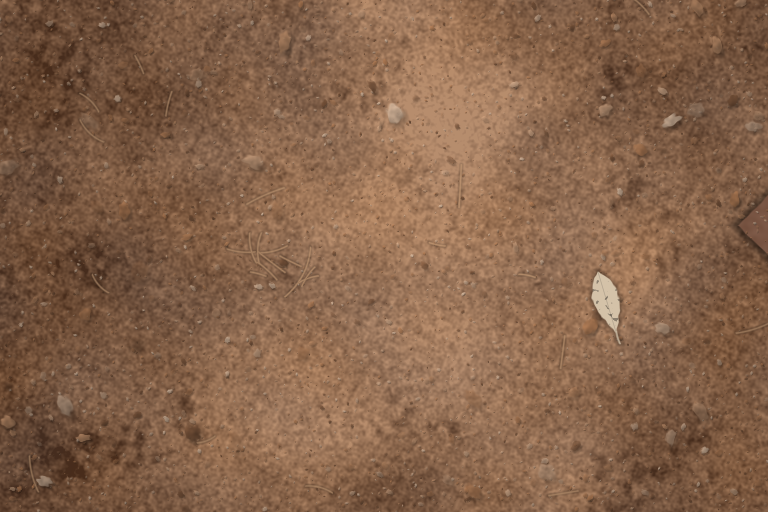
This texture is drawn by a WebGL 2 fragment shader. Its source:

```glsl
#version 300 es
precision highp float;
// Bare trodden earth: a pale worn track fading to darker sides, with damp crumbs.
// Gradient noise tints the soil; jittered cells scatter half-buried pebbles and
// straw, and distance functions add a dry leaf and the corner of a slab.
uniform vec2 u_resolution;
out vec4 fragColor;

#define SOIL_DARK vec3(0.34, 0.23, 0.16)
#define SOIL_LIGHT vec3(0.67, 0.51, 0.39)
#define STONE_WARM vec3(0.63, 0.44, 0.30)
#define STONE_PALE vec3(0.76, 0.66, 0.57)
#define STRAW_COLOR vec3(0.73, 0.57, 0.43)
#define LEAF_COLOR vec3(0.83, 0.76, 0.66)
#define TRACK_CENTER vec2(0.85, 0.54)
#define TRACK_SIZE vec2(0.48, 0.60)
#define MOTTLE 0.58
#define GRAIN 0.46
#define DAMPNESS 0.45
#define STRAW_WIDTH 0.0017

vec2 hash2(vec2 c) {
  vec3 q = fract(c.xyx * vec3(0.1031, 0.1030, 0.0973));
  q += dot(q, q.yzx + 33.33);
  return fract((q.xx + q.yz) * q.zy);
}

mat2 rotation(float a) { return mat2(cos(a), sin(a), -sin(a), cos(a)); }

float corner(vec2 cell, vec2 offset, vec2 f) {
  return dot(hash2(cell + offset) * 2.0 - 1.0, f - offset);
}

float gradientNoise(vec2 p) {
  vec2 c = floor(p), f = fract(p);
  vec2 w = f * f * f * (f * (f * 6.0 - 15.0) + 10.0);
  return mix(mix(corner(c, vec2(0, 0), f), corner(c, vec2(1, 0), f), w.x),
             mix(corner(c, vec2(0, 1), f), corner(c, vec2(1, 1), f), w.x), w.y);
}

float fbm(vec2 p) {
  float sum = 0.0, amp = 1.0;
  for (int i = 0; i < 5; i++) {
    sum += amp * gradientNoise(p);
    p = rotation(0.6) * p * 2.1 + 17.3;
    amp *= 0.55;
  }
  return sum;
}

// One layer of irregular pebbles, each with a soft shadow at the lower right
vec3 addPebbles(vec3 col, vec2 p, float cells, float density, float light) {
  vec2 g = p * cells, home = floor(g);
  for (int k = 0; k < 9; k++) {
    vec2 cell = home + vec2(k % 3, k / 3) - 1.0;
    vec2 place = hash2(cell + cells * 3.0), kind = hash2(cell + cells * 5.0 + 57.0);
    if (kind.x > density) continue;
    float pick = kind.x / density, radius = mix(0.10, 0.28, kind.y * kind.y);
    mat2 turn = rotation(place.x * 50.0);
    vec2 stretch = vec2(1.0, 1.1 + 0.7 * place.y), away = g - cell - place;
    vec2 d = turn * away * stretch / radius;
    float lump = 0.6 * gradientNoise(d * 1.3 + cell * 7.0);
    float soft = max(0.2, 1.2 * cells / (u_resolution.y * radius));
    float body = 1.0 - smoothstep(-soft, soft, length(d) - 1.0 + lump);
    vec2 ds = turn * (away + radius * vec2(-0.25, 0.4)) * stretch / radius;
    float shade = 1.0 - smoothstep(0.5, 1.5, length(ds) + lump);
    float opacity = mix(0.25, 0.9, fract(pick * 7.0));
    vec3 tint = mix(STONE_WARM, STONE_PALE, smoothstep(0.35, 0.95, pick));
    tint = mix(tint, SOIL_DARK, step(pick, 0.14) * 0.7);
    tint *= light * (1.0 + 0.16 * dot(away / radius, vec2(-0.5, 0.8)));
    tint *= 1.0 + 0.25 * gradientNoise(p * 90.0);
    col *= 1.0 - 0.36 * shade * opacity;
    col = mix(col, tint, body * opacity);
  }
  return col;
}

// Distance to a bent fibre centred on the origin
float fibre(vec2 q, float angle, float halfLength, float bend) {
  q = rotation(angle) * q;
  return length(vec2(max(abs(q.x) - halfLength, 0.0), q.y - bend * q.x * q.x));
}

// Stray fibres in cells, plus one loose tangle
float strawDistance(vec2 p) {
  float dist = 1.0;
  vec2 home = floor(p * 5.0);
  for (int k = 0; k < 9; k++) {
    vec2 cell = home + vec2(k % 3, k / 3) - 1.0;
    vec2 a = hash2(cell + 211.0), b = hash2(cell + 331.0);
    if (b.x > 0.45) continue;
    dist = min(dist, fibre(p - (cell + a) / 5.0, b.y * 6.3, 0.012 + 0.07 * b.x, 16.0 * (a.x - 0.5)));
  }
  for (int k = 0; k < 11; k++) {
    vec2 a = hash2(vec2(k, 71)), b = hash2(vec2(k, 93));
    vec2 center = vec2(0.54, 0.485) + (a - 0.5) * vec2(0.14, 0.08);
    dist = min(dist, fibre(p - center, b.x * 3.2 - 1.0, 0.015 + 0.04 * b.y, 14.0 * (a.y - 0.5)));
  }
  return dist;
}

void main() {
  vec2 p = gl_FragCoord.xy / u_resolution.y;
  float px = 1.0 / u_resolution.y;

  // Soil tone: worn track, mottling, grain and damp crumbs
  vec2 fromTrack = (p - TRACK_CENTER) / TRACK_SIZE;
  float track = exp(-dot(fromTrack, fromTrack));
  float tone = 0.22 + 0.80 * track + MOTTLE * fbm(p * 3.2 + 4.0);
  vec2 turned = rotation(0.5) * p;
  tone += GRAIN * (gradientNoise(turned * 62.0) + gradientNoise(turned.yx * 137.0 + 9.0));
  float damp = smoothstep(0.10, 0.50, fbm(p * 4.5 + 31.0)) * smoothstep(-0.15, 0.25, gradientNoise(p * 32.0));
  tone -= DAMPNESS * damp;
  vec3 col = mix(SOIL_DARK, SOIL_LIGHT, clamp(tone, -0.2, 1.15));
  col += vec3(0.03, 0.0, -0.03) * gradientNoise(p * 6.0 + 50.0);

  // Slab corner at the right edge
  vec2 s = abs(rotation(0.78) * (p - vec2(1.515, 0.56)));
  float slab = max(s.x, s.y) - 0.052 + 0.004 * gradientNoise(p * 40.0);
  col *= 1.0 - 0.4 * (1.0 - smoothstep(0.0, 0.018, slab));
  col = mix(col, vec3(0.47, 0.33, 0.26) + 0.05 * gradientNoise(p * 60.0), 1.0 - smoothstep(-px, px, slab));

  // Pebbles from grit to stones, then straw
  float light = mix(0.84, 1.06, track);
  col = addPebbles(col, p, 80.0, 0.36, light);
  col = addPebbles(col, p, 36.0, 0.34, light);
  col = addPebbles(col, p, 13.0, 0.32, light);
  float straw = strawDistance(p);
  col *= 1.0 - 0.22 * (1.0 - smoothstep(0.0, 0.007, straw));
  col = mix(col, STRAW_COLOR * light, 0.8 * (1.0 - smoothstep(-px, px, straw - STRAW_WIDTH)));

  // Dry leaf: tapered blade with ragged rim, midrib, holes and stalk
  vec2 q = rotation(-0.29) * (p - vec2(1.168, 0.469));
  float along = clamp(-q.y / 0.125, 0.0, 1.0);
  float blade = abs(q.x) - 0.025 * sin(3.1416 * pow(along, 0.8)) + 0.004 * gradientNoise(p * 85.0);
  blade = max(blade, max(q.y, -q.y - 0.125));
  float stalk = fibre(q + vec2(0.0, 0.134), 1.57, 0.012, 6.0) - 0.0016;
  float leaf = min(blade, stalk);
  col *= 1.0 - 0.25 * (1.0 - smoothstep(0.0, 0.010, leaf));
  float holes = smoothstep(0.22, 0.38, gradientNoise(p * 105.0 + 3.0));
  float rib = 1.0 - smoothstep(0.0, 0.002, abs(q.x));
  vec3 leafColor = LEAF_COLOR * (1.0 - 0.35 * holes - 0.12 * rib);
  col = mix(col, leafColor, 1.0 - smoothstep(-px, px, leaf));

  fragColor = vec4(clamp(col, 0.0, 1.0), 1.0);
}
```
